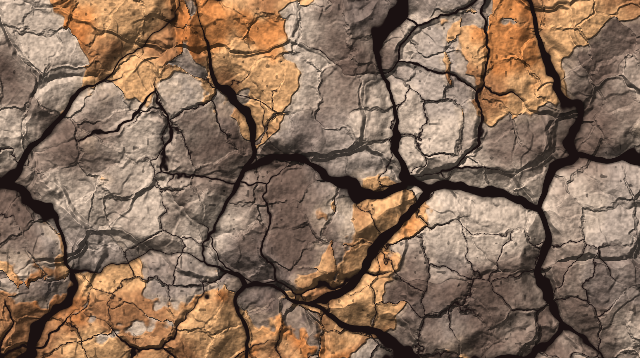
A Shadertoy shader for this texture:

```glsl
// Sunlit cracked rock: taupe slabs with flaking ochre crust and deep dark fissures.

struct Rock {
    float height;  // relief in canvas heights
    float gap;     // signed distance to the nearest crack
    float slabGap; // signed distance to the nearest wide fissure
    float crust;   // ochre layer field, present above CRUST_LEVEL
    float tone;    // light and dark mottling of the bare stone
};

const float CRUST_LEVEL = 0.562;

float hash1(vec2 p) {
    vec3 q = fract(p.xyx * 0.1031);
    q += dot(q, q.yzx + 33.33);
    return fract((q.x + q.y) * q.z);
}

vec2 hash2(vec2 p) {
    return vec2(hash1(p), hash1(p + vec2(57.0, 113.0)));
}

float noise(vec2 p) {
    vec2 i = floor(p), f = fract(p);
    f = f * f * (3.0 - 2.0 * f);
    float low = mix(hash1(i), hash1(i + vec2(1, 0)), f.x);
    float high = mix(hash1(i + vec2(0, 1)), hash1(i + vec2(1, 1)), f.x);
    return mix(low, high, f.y);
}

float fbm(vec2 p, int octaves) {
    float sum = 0.0, total = 0.0, amplitude = 0.5;
    for (int i = 0; i < octaves; i++) {
        sum += amplitude * noise(p);
        total += amplitude;
        amplitude *= 0.5;
        p = mat2(1.6, 1.2, -1.2, 1.6) * p + 17.3;
    }
    return sum / total;
}

// x: distance to the cell border, yz: offset from the centre, w: random per cell
vec4 voronoi(vec2 p) {
    vec2 cell = floor(p), f = fract(p), nearest = vec2(0), nearestCell = vec2(0);
    float best = 8.0, border = 8.0;
    for (int y = -1; y <= 1; y++)
    for (int x = -1; x <= 1; x++) {
        vec2 g = vec2(x, y);
        vec2 r = g + hash2(cell + g) - f;
        if (dot(r, r) < best) { best = dot(r, r); nearest = r; nearestCell = g; }
    }
    for (int y = -2; y <= 2; y++)
    for (int x = -2; x <= 2; x++) {
        vec2 g = nearestCell + vec2(x, y);
        vec2 r = g + hash2(cell + g) - f;
        vec2 across = r - nearest;
        if (dot(across, across) > 0.0001)
            border = min(border, dot(0.5 * (r + nearest), normalize(across)));
    }
    return vec4(border, -nearest, hash1(cell + nearestCell + 71.0));
}

// Jagged plates, with lengths converted back to canvas heights
vec4 plates(vec2 p, float scale, float warp, float seed) {
    vec2 q = p * scale + seed;
    q += warp * (vec2(fbm(q * 1.7, 5), fbm(q * 1.7 + 41.0, 5)) - 0.5);
    vec4 v = voronoi(q);
    return vec4(v.xyz / scale, v.w);
}

// Tilted face that settles to level at the plate border
float facet(vec4 plate, float slope, float rim) {
    float angle = 6.2832 * plate.w;
    return slope * dot(plate.yz, vec2(cos(angle), sin(angle))) * smoothstep(0.0, rim, plate.x);
}

Rock rockAt(vec2 p) {
    vec4 slab = plates(p, 1.9, 0.65, 4.0);
    vec4 block = plates(p, 3.7, 0.6, 23.0);
    vec4 chip = plates(p, 8.5, 0.7, 51.0);
    Rock r;

    // Cracks at three sizes; the finer ones come and go
    r.slabGap = slab.x - mix(0.001, 0.0135, smoothstep(0.25, 0.75, noise(p * 2.7 + 5.0)));
    float blockGap = block.x - mix(-0.004, 0.0035, smoothstep(0.38, 0.7, noise(p * 3.1 + 8.0)));
    float chipGap = chip.x - mix(-0.005, 0.0012, smoothstep(0.4, 0.75, noise(p * 4.3 + 31.0)));
    r.gap = min(r.slabGap, min(blockGap, chipGap));

    // Colour fields
    r.crust = fbm(p * 2.8 + 12.0, 6) + 0.11 * (chip.w - 0.5) + 0.10 * (slab.w - 0.5)
            + 0.07 * exp(-10.0 * slab.x);
    r.tone = fbm(p * 5.0 + 63.0, 6) + 0.20 * (block.w - 0.5) + 0.16 * (chip.w - 0.5);

    // Relief: rounded slabs, tilted faces, ledges, crust and grit
    float ledge = 6.0 * fbm(p * 3.6 + 90.0, 5);
    r.height = 0.030 * smoothstep(0.0, 0.08, r.slabGap) + 0.003 * smoothstep(0.0, 0.010, blockGap);
    r.height += facet(block, 0.13, 0.018) + facet(chip, 0.12, 0.008);
    r.height += 0.004 * (floor(ledge) + smoothstep(0.85, 1.0, fract(ledge)));
    r.height += 0.006 * smoothstep(CRUST_LEVEL - 0.005, CRUST_LEVEL + 0.010, r.crust);
    r.height += 0.015 * fbm(p * 14.0, 5) + 0.0025 * fbm(p * 85.0, 3);
    return r;
}

vec3 stoneColor(vec2 p, Rock r) {
    vec3 bare = mix(vec3(0.40, 0.325, 0.285), vec3(0.73, 0.645, 0.57), smoothstep(0.25, 0.68, r.tone));
    bare = mix(bare, vec3(0.48, 0.43, 0.41), 0.35 * smoothstep(0.52, 0.66, fbm(p * 4.0 + 7.0, 5)));
    vec3 ochre = mix(vec3(0.60, 0.415, 0.28), vec3(0.80, 0.605, 0.42), smoothstep(0.28, 0.55, fbm(p * 8.0 + 37.0, 5)));
    float rust = smoothstep(0.54, 0.70, fbm(p * 5.5 + 77.0, 5));
    ochre = mix(ochre, vec3(0.74, 0.42, 0.20), 0.6 * rust);
    float paleRim = smoothstep(0.03, 0.0, abs(r.crust - CRUST_LEVEL + 0.015));
    bare = mix(bare, vec3(0.74, 0.63, 0.52), 0.35 * paleRim);
    return mix(bare, ochre, smoothstep(CRUST_LEVEL - 0.006, CRUST_LEVEL + 0.008, r.crust));
}

void mainImage(out vec4 fragColor, in vec2 fragCoord) {
    vec2 p = fragCoord / iResolution.y;
    const float STEP = 0.0024;
    Rock r = rockAt(p);
    vec2 slope = vec2(rockAt(p + vec2(STEP, 0)).height, rockAt(p + vec2(0, STEP)).height) - r.height;

    // Sun from the upper left
    vec3 normal = normalize(vec3(-slope / STEP, 1.0));
    vec3 sun = normalize(vec3(-0.4, 0.7, 0.8));
    float light = 0.38 + 0.64 * max(dot(normal, sun), 0.0) / sun.z;
    vec3 color = stoneColor(p, r) * light;

    // Grain, pits and crack shadows
    color *= 0.88 + 0.26 * noise(p * 150.0);
    color *= 1.0 - 0.4 * smoothstep(0.84, 0.94, noise(p * 75.0 + 9.0)) * smoothstep(0.5, 0.65, noise(p * 7.0));
    color *= mix(0.66, 1.0, smoothstep(0.0, 0.016, r.slabGap));
    color *= mix(0.8, 1.0, smoothstep(0.0, 0.005, r.gap));
    color = mix(vec3(0.10, 0.065, 0.065), color, smoothstep(-0.0016, 0.0016, r.gap));
    fragColor = vec4(clamp(color, 0.0, 1.0), 1.0);
}
```
